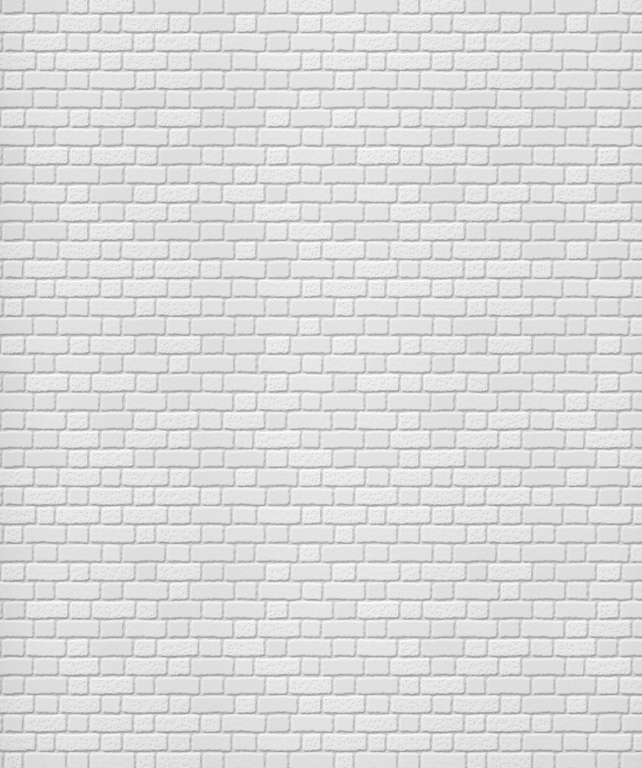
A WebGL 1 fragment shader for this texture:

```glsl
precision highp float;
uniform vec2 u_resolution;

// Layout, in units of one brick course
const float COURSES = 40.6;
const float PAIR = 3.5;              // one long and one short brick
const float LONG_BRICK = 2.33;
const vec2 ORIGIN = vec2(-1.27, 0.278);
const vec2 TILE = vec2(5.0, 12.0);   // pairs and courses before wear repeats
const float HALF_GAP = 0.075;
const float CORNER = 0.13;
const float JOINT_SHIFT = 0.2;
const float EDGE_SOFTNESS = 0.075;

// Surface and light
const vec3 PAINT = vec3(0.895);
const vec3 MORTAR = vec3(0.835);
const float TONE_SPREAD = 0.035;
const float COARSE_SCALE = 4.0;
const float FINE_SCALE = 10.0;
const vec2 TO_LIGHT = vec2(-0.045, -0.1);
const float SHADOW = 0.23;
const float HIGHLIGHT = 0.09;

float hash(vec2 p) {
  return fract(sin(dot(p, vec2(127.1, 311.7))) * 43758.55);
}

// Distance to the nearest scattered point, repeating with the tile
float cellular(vec2 p, float scale) {
  vec2 period = floor(TILE * vec2(PAIR, 1.0) * scale + 0.5);
  vec2 q = p * scale;
  vec2 base = floor(q);
  float nearest = 2.0;
  for (int y = -1; y <= 1; y++) {
    for (int x = -1; x <= 1; x++) {
      vec2 cell = base + vec2(float(x), float(y));
      vec2 id = mod(cell, period);
      vec2 point = cell + vec2(hash(id), hash(id + 37.3));
      nearest = min(nearest, distance(q, point));
    }
  }
  return nearest;
}

float brickHash(float n, float row) {
  return hash(mod(vec2(n, row), vec2(2.0 * TILE.x, TILE.y)) + 11.5);
}

// Position of the n-th upright joint in a course
float jointX(float n, float row) {
  float regular = floor(n * 0.5) * PAIR + mod(n, 2.0) * LONG_BRICK;
  return regular + (brickHash(n, row) - 0.5) * JOINT_SHIFT;
}

// Returns height, brick coverage and a random value for the brick
vec3 wall(vec2 p, float pixel) {
  float row = floor(p.y);
  float x = p.x - mod(row, 2.0) * PAIR * 0.5;
  float pairIndex = floor(x / PAIR);
  float n = 2.0 * pairIndex + step(LONG_BRICK, x - pairIndex * PAIR);
  if (x < jointX(n, row)) n -= 1.0;
  else if (x > jointX(n + 1.0, row)) n += 1.0;

  float left = jointX(n, row);
  float right = jointX(n + 1.0, row);
  float id = brickHash(n + 3.0, row + 5.0);

  // Rounded brick with a worn outline
  float coarse = cellular(p, COARSE_SCALE);
  float fine = cellular(p, FINE_SCALE);
  vec2 local = vec2(x - 0.5 * (left + right), p.y - row - 0.5);
  local.y += 0.02 * sin(local.x * 2.7 + id * 6.28);
  vec2 halfSize = vec2(0.5 * (right - left), 0.5) - HALF_GAP - CORNER;
  vec2 q = abs(local) - halfSize;
  float d = length(max(q, 0.0)) + min(max(q.x, q.y), 0.0) - CORNER;
  d += (coarse - 0.45) * 0.07;
  float soft = max(EDGE_SOFTNESS, pixel * 0.8);
  float face = 1.0 - smoothstep(-soft, soft, d);

  // Rough paint, with pits in the most worn bricks
  float rough = mix(0.3, 1.1, id * id);
  float pits = (1.0 - smoothstep(0.06, 0.2, coarse)) * step(0.72, id);
  float grain = rough * (0.24 * coarse + 0.12 * fine) - 0.3 * pits;
  float height = face * (0.85 + grain) + (1.0 - face) * 0.1 * fine;
  return vec3(height, face, id);
}

void main() {
  vec2 uv = gl_FragCoord.xy / u_resolution;
  float pixel = COURSES / u_resolution.y;
  vec2 p = vec2(gl_FragCoord.x, u_resolution.y - gl_FragCoord.y) * pixel + ORIGIN;

  vec3 here = wall(p, pixel);
  float slope = here.x - wall(p + TO_LIGHT, pixel).x;

  // Painted brick and joint, lit from above
  vec3 brick = PAINT + (here.z - 0.5) * TONE_SPREAD;
  vec3 color = mix(MORTAR, brick, here.y);
  color += min(slope, 0.0) * SHADOW + max(slope, 0.0) * HIGHLIGHT;

  // Broad uneven light, dimmer at the sides and foot
  float sides = exp(-uv.x * 18.0) + 0.7 * exp((uv.x - 1.0) * 18.0);
  float bands = 0.008 * cos(6.28318 * (uv.x - 0.52) / 0.515);
  color += bands - 0.045 * sides - 0.02 * exp(-uv.y * 10.0);

  gl_FragColor = vec4(clamp(color, 0.0, 1.0), 1.0);
}
```
